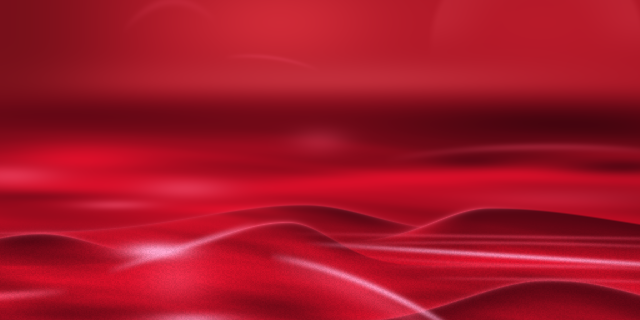
Write a WebGL 1 fragment shader that draws this background.

```glsl
precision highp float;
// Crimson satin: a hazy backdrop above a dark horizon, blurred folds in the
// middle distance and sharp draped ridges in front. Soft Gaussian glows shape
// the light, two-sided bumps shape the ridges, layered sines add small folds.
uniform vec2 u_resolution;

const vec3 SHADE = vec3(0.33, 0.02, 0.07);
const vec3 RED = vec3(0.90, 0.06, 0.17);
const vec3 ROSE = vec3(0.93, 0.29, 0.41);
const vec3 PINK = vec3(1.0, 0.68, 0.84);

// Soft elliptical glow around c with radii r
float glow(vec2 p, vec2 c, vec2 r) {
  vec2 q = (p - c) / r;
  return exp(-dot(q, q));
}

// Hill profile with separate widths left and right of its peak
float bump(float x, float peak, float left, float right) {
  float q = (x - peak) / (x < peak ? left : right);
  return exp(-q * q);
}

// Bowed line of light from a to b, fading at both ends
float streak(vec2 p, vec2 a, vec2 b, float bend, float width) {
  float t = clamp((p.x - a.x) / (b.x - a.x), 0.0, 1.0);
  float arch = 4.0 * t * (1.0 - t);
  float d = (p.y - mix(a.y, b.y, t) - bend * arch) / width;
  return exp(-d * d) * arch;
}

float hash(vec2 p) {
  return fract(sin(dot(p, vec2(127.1, 311.7))) * 43758.5);
}

// Small wandering folds, stretched along x
float folds(vec2 p) {
  float sum = 0.0, amp = 0.5, freq = 1.0;
  for (int i = 0; i < 4; i++) {
    float k = float(i);
    sum += amp * sin(freq * (26.0 * p.y + 3.0 * p.x) + 2.0 * sin(4.0 * p.x + k) + k * 1.7);
    amp *= 0.55;
    freq *= 1.7;
  }
  return sum;
}

vec3 backdrop(vec2 p) {
  vec3 c = mix(vec3(0.47, 0.06, 0.10), vec3(0.65, 0.08, 0.14), smoothstep(0.0, 0.6, p.x));
  c = mix(c, vec3(0.84, 0.18, 0.23), 0.85 * glow(p, vec2(0.88, 0.93), vec2(0.35, 0.17)));
  c = mix(c, vec3(0.75, 0.11, 0.17), 0.7 * glow(p, vec2(1.70, 0.93), vec2(0.45, 0.20)));
  c = mix(c, vec3(0.78, 0.20, 0.25), 0.75 * glow(p, vec2(1.05, 0.75), vec2(0.65, 0.06)));
  // Faint curved wisps
  float ring = length(p - vec2(1.68, 0.85)) - 0.33;
  c += 0.04 * smoothstep(0.02, -0.01, ring) * smoothstep(-0.2, 0.0, ring) * smoothstep(0.8, 0.95, p.y);
  c = mix(c, ROSE, 0.18 * streak(p, vec2(0.38, 0.90), vec2(0.68, 0.93), 0.08, 0.015));
  c = mix(c, ROSE, 0.25 * streak(p, vec2(0.70, 0.82), vec2(1.0, 0.78), 0.02, 0.007));
  // Dark horizon, deepest on the right
  c = mix(c, vec3(0.50, 0.04, 0.10), smoothstep(0.75, 0.62, p.y));
  c = mix(c, SHADE, 0.6 * glow(p, vec2(0.2, 0.64), vec2(0.6, 0.05)));
  return mix(c, SHADE * 0.8, 0.95 * glow(p, vec2(1.75, 0.61), vec2(0.62, 0.07)));
}

vec3 distantFolds(vec3 c, vec2 p) {
  c = mix(c, vec3(0.65, 0.04, 0.12), smoothstep(0.60, 0.47, p.y + 0.05 * smoothstep(0.8, 1.6, p.x)));
  c *= 1.0 + 0.16 * folds(p * vec2(0.8, 1.2)) * smoothstep(0.66, 0.5, p.y);
  // Blurred red swells with rosy crests
  c = mix(c, RED, 0.85 * glow(p, vec2(0.25, 0.50), vec2(0.25, 0.05)));
  c = mix(c, RED, 0.75 * glow(p, vec2(0.35, 0.42), vec2(0.45, 0.05)));
  c = mix(c, RED, 0.8 * streak(p, vec2(0.4, 0.36), vec2(2.3, 0.43), 0.05, 0.03));
  c = mix(c, RED, 0.8 * glow(p, vec2(0.72, 0.345), vec2(0.25, 0.02)));
  c = mix(c, ROSE, 0.6 * glow(p, vec2(0.03, 0.45), vec2(0.15, 0.03)));
  c = mix(c, ROSE, 0.6 * glow(p, vec2(0.58, 0.41), vec2(0.14, 0.03)));
  c = mix(c, ROSE, 0.6 * glow(p, vec2(0.36, 0.36), vec2(0.12, 0.015)));
  c = mix(c, ROSE, 0.3 * glow(p, vec2(1.0, 0.56), vec2(0.09, 0.04)));
  c = mix(c, ROSE, 0.25 * glow(p, vec2(1.75, 0.38), vec2(0.3, 0.03)));
  c = mix(c, ROSE, 0.3 * streak(p, vec2(1.2, 0.50), vec2(2.1, 0.52), 0.03, 0.012));
  // Dark hollows between them
  c = mix(c, SHADE, 0.8 * glow(p, vec2(1.47, 0.50), vec2(0.15, 0.025)));
  c = mix(c, SHADE, 0.9 * glow(p, vec2(1.95, 0.48), vec2(0.18, 0.025)));
  return mix(c, SHADE, 0.5 * glow(p, vec2(0.1, 0.385), vec2(0.25, 0.02)));
}

// Lay a sheet below height h: lit rim, shadow under it, then red cloth
vec3 drape(vec3 c, vec2 p, float h, float shadow, float depth, float rim) {
  float d = h - p.y;
  vec3 cloth = vec3(0.69, 0.05, 0.13) * (1.0 + 0.2 * folds(p * 1.6));
  cloth = mix(cloth, SHADE, shadow * exp(-d * d / (depth * depth)));
  c = mix(c, cloth, smoothstep(-0.003, 0.005, d));
  return mix(c, ROSE, rim * exp(-abs(d) / 0.006));
}

void main() {
  vec2 p = gl_FragCoord.xy / u_resolution.y;
  p.x *= 2.0 * u_resolution.y / u_resolution.x;
  vec3 c = distantFolds(backdrop(p), p);

  // Ridges from back to front
  float x = p.x;
  c = drape(c, p, 0.27 + 0.09 * bump(x, 0.95, 0.45, 0.30), bump(x, 1.10, 0.22, 0.22), 0.06, 0.3);
  c = drape(c, p, 0.24 + 0.11 * bump(x, 1.53, 0.24, 0.60), smoothstep(1.25, 1.5, x), 0.10, 0.7 * bump(x, 1.40, 0.2, 0.2));
  c = drape(c, p, 0.19 + 0.08 * bump(x, 0.13, 0.3, 0.24), bump(x, 0.10, 0.2, 0.2), 0.08, 0.6 * bump(x, 0.15, 0.3, 0.2));
  c = drape(c, p, 0.17 + 0.135 * bump(x, 0.90, 0.34, 0.20), 0.7 * bump(x, 0.98, 0.2, 0.7), 0.06, 0.9 * bump(x, 0.80, 0.25, 0.2));
  c = drape(c, p, -0.02 + 0.145 * bump(x, 1.72, 0.38, 0.45), 0.9, 0.1, 0.5);

  // Broad light and shade on the near cloth
  c = mix(c, RED, 0.8 * glow(p, vec2(0.55, 0.14), vec2(0.24, 0.11)));
  c = mix(c, RED, 0.7 * glow(p, vec2(1.1, 0.09), vec2(0.15, 0.08)));
  c = mix(c, RED, 0.7 * glow(p, vec2(1.6, 0.18), vec2(0.5, 0.03)));
  c = mix(c, ROSE, 0.5 * glow(p, vec2(0.55, 0.13), vec2(0.1, 0.07)));
  c = mix(c, SHADE, 0.5 * glow(p, vec2(0.88, 0.04), vec2(0.22, 0.05)));
  c = mix(c, SHADE, 0.6 * glow(p, vec2(0.2, 0.02), vec2(0.25, 0.03)));

  // Thin creases fanning out to the right
  for (int i = 0; i < 5; i++) {
    float k = float(i), y = 0.27 - 0.035 * k;
    c = mix(c, ROSE, 0.4 * streak(p, vec2(0.9 + 0.1 * k, y), vec2(2.3, y - 0.02), 0.02 * sin(k * 2.3), 0.006));
  }

  // Bright sheen
  c = mix(c, PINK, 0.9 * glow(p, vec2(0.49, 0.215), vec2(0.10, 0.025)));
  c = mix(c, PINK, 0.5 * streak(p, vec2(0.33, 0.15), vec2(0.80, 0.30), 0.0, 0.012));
  c = mix(c, PINK, 0.9 * streak(p, vec2(0.84, 0.20), vec2(1.48, -0.07), 0.04, 0.012));
  c = mix(c, ROSE, 0.5 * streak(p, vec2(0.84, 0.18), vec2(1.45, -0.1), 0.04, 0.04));
  c = mix(c, PINK, 0.75 * streak(p, vec2(0.95, 0.24), vec2(2.4, 0.15), 0.0, 0.008));
  c = mix(c, ROSE, 0.8 * streak(p, vec2(-0.2, 0.06), vec2(0.22, 0.09), 0.0, 0.013));
  c = mix(c, PINK, 0.6 * glow(p, vec2(0.60, 0.0), vec2(0.12, 0.02)));

  // Fine woven grain, near cloth only
  c *= 1.0 + 0.09 * (hash(floor(p * 256.0)) - 0.5) * smoothstep(0.34, 0.2, p.y);
  gl_FragColor = vec4(c, 1.0);
}
```
